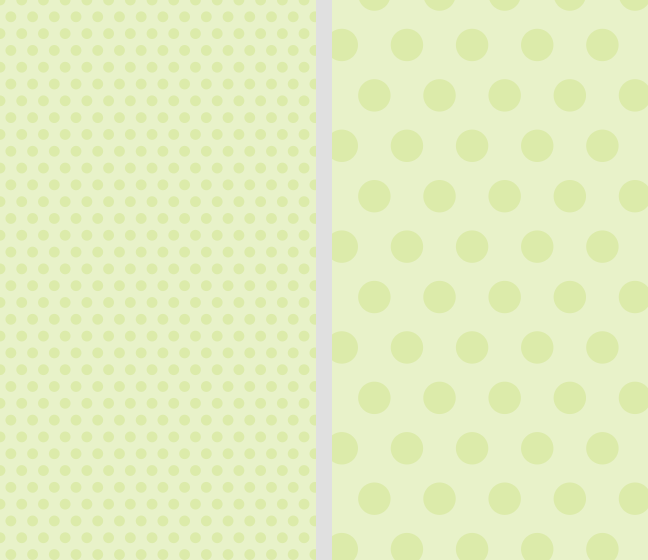
Left: the whole. Right: its middle third, enlarged.
A WebGL 1 fragment shader for this pattern:

```glsl
precision highp float;

// Pale green polka dots on a lighter green ground, in staggered rows.
// Each point is folded to its nearest dot centre, with every odd row shifted
// by half a column, and a circle distance gives the smooth-edged dot.

uniform vec2 u_resolution;

// Offset from the nearest dot centre, for rows counted down from the top edge
vec2 nearestDotOffset(vec2 p, vec2 spacing) {
    float row = floor(p.y / spacing.y + 0.5);
    float column = p.x / spacing.x - 0.5 * mod(row, 2.0);
    return vec2((fract(column + 0.5) - 0.5) * spacing.x, p.y - row * spacing.y);
}

void main() {
    // Canvas width is one unit; the origin is the top left corner
    float pixel = 1.0 / u_resolution.x;
    vec2 p = vec2(gl_FragCoord.x, u_resolution.y - gl_FragCoord.y) * pixel;

    // 14.55 columns across the width, 33.43 rows down a 16:9 portrait canvas
    vec2 spacing = vec2(1.0 / 14.55, 16.0 / 9.0 / 33.43);
    float dotDistance = length(nearestDotOffset(p, spacing)) - 0.0171;
    float coverage = clamp(0.5 - dotDistance / pixel, 0.0, 1.0);

    vec3 ground = vec3(0.91, 0.95, 0.79);
    vec3 dotColor = vec3(0.863, 0.92, 0.668);
    gl_FragColor = vec4(mix(ground, dotColor, coverage), 1.0);
}
```
